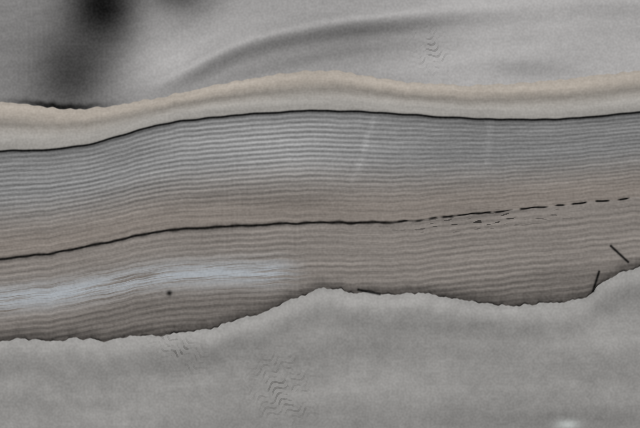
Write a Shadertoy shader that draws this texture.

```glsl
const float FOLD[9] = float[9](.70, .74, .81, .90, .945, .967, .984, .995, 1.);
const float LIP_TOP[9] = float[9](.762, .746, .773, .812, .836, .811, .801, .814, .834);
const float LIP_BASE[9] = float[9](.648, .66, .709, .732, .742, .734, .723, .723, .738);
const float CRACK[9] = float[9](.395, .42, .459, .473, .479, .482, .502, .52, .539);
const float WOOD_END[9] = float[9](.199, .207, .221, .248, .318, .314, .297, .291, .372);

vec2 gradient(vec2 c) {
  float h = fract(sin(dot(c, vec2(127.1, 311.7))) * 43758.5) * 6.2832;
  return vec2(cos(h), sin(h));
}

float noise(vec2 p) {
  vec2 i = floor(p), f = p - i, u = f * f * (3. - 2. * f), e = vec2(0, 1);
  return mix(mix(dot(gradient(i), f), dot(gradient(i + e.yx), f - e.yx), u.x),
    mix(dot(gradient(i + e), f - e), dot(gradient(i + 1.), f - 1.), u.x), u.y);
}

float fbm(vec2 p) {
  float sum = 0., amp = 1.;
  for (int i = 0; i < 4; i++) {
    sum += amp * noise(p);
    p = p * 2.03 + 17.3;
    amp *= .55;
  }
  return sum;
}

// Catmull-Rom height through evenly spaced knots
float curve(float x, float k[9]) {
  float s = clamp(x / 1.5 * 8., 0., 7.999);
  int i = int(s);
  float f = s - float(i);
  float a = k[max(i - 1, 0)], b = k[i], c = k[i + 1], d = k[min(i + 2, 8)];
  return b + .5 * f * (c - a + f * (2. * a - 5. * b + 4. * c - d + f * (3. * (b - c) + d - a)));
}

float bell(float d, float width) { return exp(-d * d / (width * width)); }

float blob(vec2 p, vec2 center, vec2 radius) {
  vec2 q = (p - center) / radius;
  return exp(-dot(q, q));
}

float stroke(vec2 p, vec2 a, vec2 b, float width) {
  vec2 d = b - a;
  float t = clamp(dot(p - a, d) / dot(d, d), 0., 1.);
  return bell(length(p - a - d * t), width);
}

// Zigzag sole print in a soft oval
float tread(vec2 p, vec2 center, vec2 radius, float angle) {
  float c = cos(angle), s = sin(angle);
  vec2 q = mat2(c, -s, s, c) * (p - center);
  float bars = sin(q.y * 420. + 2.5 * sin(q.x * 150.));
  return blob(q, vec2(0), radius) * smoothstep(0., .7, bars) * smoothstep(-.3, .3, fbm(p * 35.));
}

vec3 drapery(vec2 p, float fold, float lipTop) {
  float g = p.y - fold;
  float shade = .6 + .06 * smoothstep(.75, 1.15, p.x) + .05 * fbm(vec2(p.x * 3., g * 14.));
  float fade = smoothstep(.3, .5, p.x) * (1. - .75 * smoothstep(.85, 1.2, p.x));
  shade += fade * (.07 * bell(g, .009) - .15 * bell(g + .028, .022) - .08 * bell(g + .075, .02));
  shade += .07 * blob(p, vec2(.37, .87), vec2(.1, .07));
  shade -= .1 * (1. - smoothstep(0., .25, p.x));
  shade -= .09 * blob(p, vec2(1.25, .84), vec2(.12, .02));
  shade *= 1. - .85 * blob(p, vec2(.24, .99), vec2(.085, .1));
  shade *= 1. - .55 * blob(p, vec2(.17, .83), vec2(.1, .12));
  shade *= 1. - .5 * blob(p, vec2(.42, 1.02), vec2(.07, .05));
  shade *= 1. - .75 * blob(p, vec2(.14, lipTop + .004), vec2(.09, .008));
  return shade * vec3(1.01, 1, .995);
}

vec3 lip(vec2 p, float h) {
  float shade = .56 + .07 * bell(h - .3, .18) + .1 * bell(h - .88, .2) - .05 * bell(h - .55, .1);
  shade += .04 * fbm(vec2(p.x, h) * 5.);
  return shade * mix(vec3(1.02, 1, .97), vec3(1.05, 1, .94), smoothstep(.2, .8, h));
}

vec3 ribbedWood(vec2 p, float crack, float lipBase) {
  float v = p.y - crack, t = v / (lipBase - crack), upper = step(0., v);
  float grain = fbm(vec2(p.x * 5., v * 110.));
  float sheen = blob(p, vec2(.62, .66), vec2(.28, .085)) + .5 * blob(p, vec2(.2, .56), vec2(.3, .06));
  float phase = mix(v / .0137, t * 23., upper) + .3 * noise(p * vec2(5, 9));
  float amp = mix(.028 + .03 * noise(p * vec2(4, 12)),
    (.022 + .05 * sheen) * smoothstep(.05, .4, t) + .012, upper);
  float shade = .48 + .1 * sheen + .055 * grain + amp * cos(6.2832 * phase);
  shade -= .05 * blob(p, vec2(.5, .545), vec2(.35, .035)) + .07 * smoothstep(.13, .18, -v);
  float warm = mix(.8, 1. - smoothstep(.1, .65, t), upper);
  vec3 col = shade * mix(vec3(1), vec3(1.06, 1, .95), warm);
  // Pale weathered streaks
  float band = bell(v + .093 + .03 * p.x, .03) * (1. - smoothstep(.62, .74, p.x));
  return mix(col, vec3(.64, .66, .68), band * smoothstep(-.75, .3, grain));
}

vec3 ground(vec2 p, float depth) {
  float shade = .555 + .06 * fbm(vec2(p.x * 1.8, p.y * 11. - p.x * .44)) + .03 * fbm(p * 22.);
  shade += .05 * bell(depth - .018, .02) - .045 * bell(depth - .065, .025);
  shade -= .04 * blob(p, vec2(.9, .03), vec2(.5, .05));
  return shade * vec3(1.01, 1, .985);
}

void mainImage(out vec4 fragColor, in vec2 fragCoord) {
  vec2 p = fragCoord / iResolution.xy * vec2(1.5, 1);
  float aa = 1. / iResolution.y, rough = noise(vec2(p.x * 55., 3.3));
  float lipTop = curve(p.x, LIP_TOP) + .006 * rough;
  float lipBase = curve(p.x, LIP_BASE) + .003 * noise(vec2(p.x * 25., 8.3));
  float crack = curve(p.x, CRACK) + .004 * noise(vec2(p.x * 30., 5.3));
  float above = p.y - curve(p.x, WOOD_END) - .016 * fbm(vec2(p.x * 14., 2.3));
  float under = lipBase - p.y, c = p.y - crack;

  // Layers from ground up to drapery
  vec3 wood = ribbedWood(p, crack, lipBase) * (1. - .2 * bell(under, .014));
  wood *= 1. - .3 * bell(above, .018) - .3 * bell(above, .004) * smoothstep(-.2, .3, rough);
  vec3 col = mix(ground(p, -above), wood, smoothstep(-aa, aa, above));
  col = mix(col, lip(p, -under / (lipTop - lipBase)), smoothstep(-aa, aa, -under));
  col = mix(col, drapery(p, curve(p.x, FOLD), lipTop), smoothstep(-aa, aa, p.y - lipTop));

  // Seam, long crack and its splintered end
  col *= 1. - .75 * bell(under - .001, .0028);
  float broken = mix(1., smoothstep(-.15, .2, noise(vec2(p.x * 40., 1.3))), smoothstep(.85, 1.05, p.x));
  float width = mix(.0036, .0022, smoothstep(.8, 1.2, p.x)) * (1. + .5 * rough);
  col *= 1. - .8 * broken * bell(c, width);
  float chips = smoothstep(.22, .4, noise(vec2(p.x * 45., c * 170.)));
  col *= 1. - .5 * chips * blob(p, vec2(1.14, crack - .018), vec2(.17, .018));

  // Scratches, splits and flecks
  float scratch = stroke(p, vec2(.877, .725), vec2(.83, .58), .008)
    + .7 * stroke(p, vec2(1.15, .71), vec2(1.14, .62), .008);
  col += .07 * scratch * (.7 + fbm(p * 40.));
  float split = stroke(p, vec2(1.432, .425), vec2(1.472, .388), .003)
    + stroke(p, vec2(1.404, .365), vec2(1.39, .32), .003)
    + stroke(p, vec2(.84, .323), vec2(.89, .313), .003) + blob(p, vec2(.397, .315), vec2(.006));
  col *= 1. - .7 * min(split, 1.);
  col = mix(col, vec3(.75, .77, .76), .8 * blob(p, vec2(1.33, .008), vec2(.03, .012)));

  // Sole prints and dust
  col -= .1 * (tread(p, vec2(1.01, .88), vec2(.035, .05), .4)
    + tread(p, vec2(.66, .09), vec2(.06, .075), .5) + tread(p, vec2(.42, .18), vec2(.055, .035), -.5));
  col += .035 * noise(p * 170.) + .02 * fbm(p * 60.);
  fragColor = vec4(clamp(col, 0., 1.), 1);
}
```
